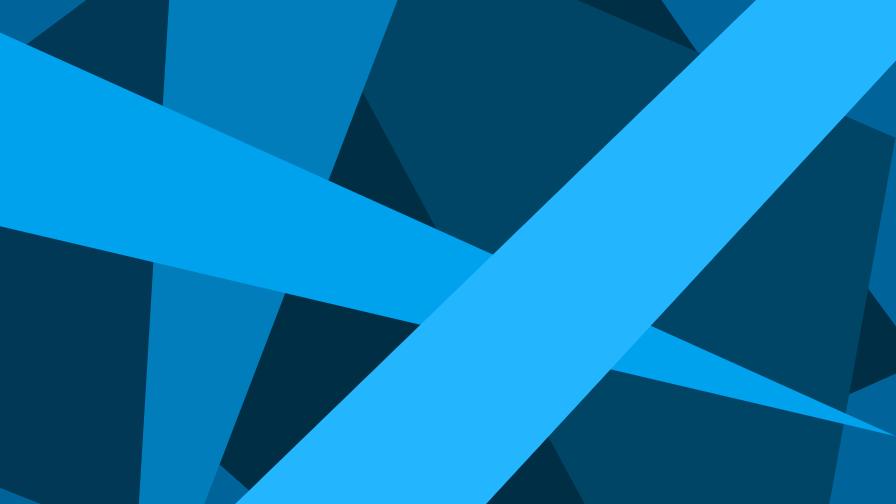
This background is drawn by a Shadertoy shader. Its source:

```glsl
// Flat blue paper-cut background: overlapping angular panels and a bright diagonal band.
// Each shape is an intersection (min) of half-planes, painted back to front with
// smoothed edges on a 16 x 9 grid whose origin is at the lower left.

const vec2 GRID = vec2(16.0, 9.0);
const float EDGE_SOFTNESS = 1.0; // edge width in screen samples

const vec3 BACKDROP   = vec3(0.00, 0.39, 0.60);
const vec3 SHADOW     = vec3(0.00, 0.18, 0.27);
const vec3 MAIN_PANEL = vec3(0.00, 0.267, 0.40);
const vec3 LEFT_PANEL = vec3(0.00, 0.22, 0.335);
const vec3 COLUMN     = vec3(0.00, 0.49, 0.73);
const vec3 SPIKE      = vec3(0.00, 0.63, 0.93);
const vec3 BAND       = vec3(0.14, 0.71, 1.00);

// Corners shared by several shapes
const vec2 SPIKE_TIP    = vec2(16.0, 1.21);
const vec2 PANEL_TOP    = vec2(10.31, 9.0);
const vec2 PANEL_CORNER = vec2(15.99, 6.54);

// Signed distance to the line a-b, positive on the left when walking from a to b
float side(vec2 p, vec2 a, vec2 b) {
    vec2 along = normalize(b - a);
    vec2 toPoint = p - a;
    return along.x * toPoint.y - along.y * toPoint.x;
}

// Lay a shape over the colour; distance is positive inside
void paint(inout vec3 color, vec3 ink, float distanceInside) {
    float blur = EDGE_SOFTNESS * GRID.y / iResolution.y;
    color = mix(color, ink, clamp(distanceInside / blur + 0.5, 0.0, 1.0));
}

void mainImage(out vec4 fragColor, in vec2 fragCoord) {
    vec2 p = fragCoord / iResolution.xy * GRID;
    vec3 color = BACKDROP;

    // Edges used by more than one shape
    float columnLeft  = side(p, vec2(3.02, 9.0), vec2(2.48, 0.0));
    float columnRight = side(p, vec2(3.65, 0.0), vec2(7.10, 9.0));
    float cornerCut   = side(p, vec2(3.92, 0.71), vec2(4.44, 0.25));
    float panelRoof   = side(p, PANEL_CORNER, PANEL_TOP);

    // Shadow shards tucked behind the main panel, at the top and the right
    float topShard = min(side(p, vec2(12.46, 8.06), vec2(11.81, 9.0)), 0.1 - panelRoof);
    paint(color, SHADOW, min(topShard, p.x - 10.0));
    float rightShard = min(side(p, vec2(16.0, 3.17), vec2(15.5, 3.85)),
                           side(p, vec2(15.17, 1.96), vec2(16.0, 2.33)));
    paint(color, SHADOW, min(rightShard, p.x - 14.5));

    // Main panel and the dark wedge on it
    float panelRight = side(p, vec2(14.81, 0.0), PANEL_CORNER);
    float behindColumn = min(columnLeft, cornerCut);
    paint(color, MAIN_PANEL, min(min(panelRoof, panelRight), behindColumn));
    float wedgeRight = side(p, vec2(10.44, 0.0), vec2(6.48, 7.35));
    paint(color, SHADOW, min(wedgeRight, behindColumn));

    // Left panel with two cut corners, then the column over its edge
    float leftCuts = min(side(p, vec2(1.54, 9.0), vec2(0.48, 8.21)),
                         side(p, vec2(0.0, 0.29), vec2(0.73, 0.0)));
    paint(color, LEFT_PANEL, min(leftCuts, min(columnRight, 0.1 - columnLeft)));
    paint(color, COLUMN, min(columnLeft, columnRight));

    // Long spike narrowing to the right
    paint(color, SPIKE, min(side(p, vec2(0.0, 4.96), SPIKE_TIP),
                            side(p, SPIKE_TIP, vec2(0.0, 8.42))));

    // Bright diagonal band on top
    paint(color, BAND, min(side(p, vec2(13.5, 9.0), vec2(4.2, 0.0)),
                           side(p, vec2(8.68, 0.0), vec2(16.0, 7.92))));

    fragColor = vec4(color, 1.0);
}
```
